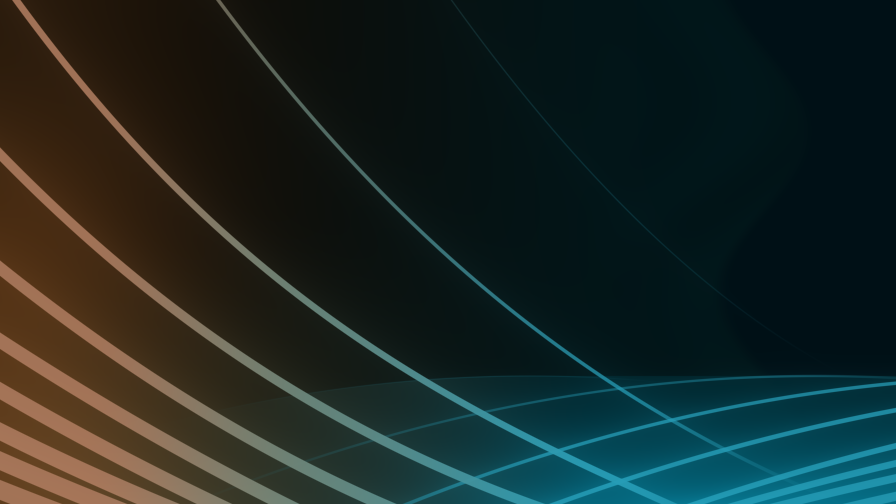
A WebGL 2 fragment shader for this background:

```glsl
#version 300 es
precision highp float;
// Two fans of glowing ribbons over a dark copper-to-teal backdrop.
// Falling ribbons are cubic curves, rising ones are parabolas that meet a horizon;
// each is drawn from its slope-corrected distance, width and soft halo.
uniform vec2 u_resolution;
out vec4 fragColor;

const float HORIZON = 0.254;
const vec3 COPPER = vec3(0.65, 0.46, 0.35);
const vec3 SAGE = vec3(0.43, 0.52, 0.47);
const vec3 AQUA = vec3(0.15, 0.61, 0.71);

// Cubic coefficients, constant term first
const int FALL_COUNT = 10;
const vec4 FALLING[FALL_COUNT] = vec4[](
    vec4(2.695, -2.394, 0.56, 0.0), vec4(1.696, -1.884, 0.679, -0.095),
    vec4(1.045, -1.418, 0.693, -0.164), vec4(0.694, -1.027, 0.418, -0.065),
    vec4(0.468, -0.80, 0.24, 0.0), vec4(0.324, -0.65, 0.133, 0.0),
    vec4(0.225, -0.58, 0.12, 0.0), vec4(0.144, -0.50, 0.13, 0.0),
    vec4(0.086, -0.44, 0.10, 0.0), vec4(0.028, -0.40, 0.10, 0.0));

// Peak position and curvature of each rising arc
const int RISE_COUNT = 8;
const vec2 RISING[RISE_COUNT] = vec2[](
    vec2(1.05, 0.18), vec2(1.62, 0.165), vec2(2.08, 0.157), vec2(2.5, 0.13),
    vec2(2.9, 0.11), vec2(3.25, 0.08), vec2(3.6, 0.061), vec2(3.9, 0.053));

float cubicDistance(vec2 p, vec4 k) {
    float height = k.x + p.x * (k.y + p.x * (k.z + p.x * k.w));
    float slope = k.y + p.x * (2.0 * k.z + 3.0 * k.w * p.x);
    return (p.y - height) / sqrt(1.0 + slope * slope);
}

float arcDistance(vec2 p, vec2 arc) {
    float u = p.x - arc.x;
    float slope = 2.0 * arc.y * u;
    return (p.y - HORIZON + arc.y * u * u) / sqrt(1.0 + slope * slope);
}

float ribbon(float d, float halfWidth, float soft) {
    return 1.0 - smoothstep(halfWidth - soft, halfWidth + soft, abs(d));
}

float halo(float d, float radius) {
    return exp(-abs(d) / radius);
}

vec3 ribbonColor(float x) {
    vec3 c = mix(COPPER, SAGE, smoothstep(0.15, 0.65, x));
    return mix(c, AQUA, smoothstep(0.5, 1.25, x));
}

// Copper glow at the left, deep teal at the right, faint folds between
vec3 backdrop(vec2 p) {
    vec3 c = mix(vec3(0.055, 0.045, 0.025), vec3(0.005, 0.082, 0.095),
                 smoothstep(0.25, 1.35, p.x));
    float lift = mix(1.0, 0.4, smoothstep(0.4, 1.0, p.y));
    c += vec3(0.25, 0.135, 0.045) * lift * exp(-p.x * p.x / 0.13);
    float low = 1.0 - smoothstep(0.0, 0.6, p.y);
    c += vec3(0.09, 0.10, 0.07) * low * exp(-pow((p.x - 0.4) / 0.4, 2.0));
    float fold = 1.515 + 0.085 * cos((p.y - 0.74) * 9.8);
    float inside = 1.0 - smoothstep(-0.02, 0.02, p.x - fold);
    float ripple = sin(22.0 * (p.x - fold) + 3.0 * sin(5.0 * p.y));
    float band = smoothstep(1.1, 1.5, p.x) * inside;
    c += vec3(0.0, 0.006, 0.006) * ripple * band;
    return mix(c, vec3(0.0, 0.062, 0.085), (1.0 - inside) * smoothstep(1.3, 1.45, p.x));
}

// Lit surface below the first arc and the horizon
vec3 addFloor(vec3 base, vec2 p, float soft) {
    float edge = p.x < RISING[0].x ? arcDistance(p, RISING[0]) : p.y - HORIZON;
    float mask = 1.0 - smoothstep(-soft, soft, edge);
    float depth = 1.0 - clamp(p.y / HORIZON, 0.0, 1.0);
    vec3 lit = mix(vec3(0.0, 0.15, 0.18), vec3(0.01, 0.40, 0.49), depth);
    lit = mix(vec3(0.20, 0.32, 0.30), lit, smoothstep(0.5, 1.2, p.x));
    float strength = smoothstep(0.25, 1.4, p.x) * mix(0.75, 1.0, depth);
    return mix(base, lit, mask * strength);
}

void main() {
    vec2 p = gl_FragCoord.xy / u_resolution.y;
    float soft = 0.75 / u_resolution.y;
    vec3 color = addFloor(backdrop(p), p, soft);

    // Rising arcs, wider toward the front
    for (int i = 0; i < RISE_COUNT; i++) {
        float n = float(i);
        float d = arcDistance(p, RISING[i]);
        float side = 1.0 - smoothstep(-0.1, 0.3, p.x - RISING[i].x);
        float alpha = mix(0.2, 0.8, smoothstep(0.0, 2.5, n));
        alpha *= smoothstep(0.3, 1.2, p.x) * side;
        color += AQUA * 0.10 * alpha * halo(d, 0.018);
        color = mix(color, AQUA, alpha * ribbon(d, 0.0012 + 0.0011 * n, soft));
    }

    // Falling ribbons, thinner and dimmer with distance
    vec3 tint = ribbonColor(p.x);
    for (int i = 0; i < FALL_COUNT; i++) {
        float reach = FALLING[i].x;
        float d = cubicDistance(p, FALLING[i]);
        float alpha = 0.95 * (1.0 - smoothstep(1.0, 3.4, reach));
        alpha *= 1.0 - smoothstep(1.2, 1.7, p.x);
        color += tint * 0.07 * alpha * halo(d, 0.035);
        color = mix(color, tint, alpha * ribbon(d, 0.019 * exp(-reach), soft));
    }
    fragColor = vec4(color, 1.0);
}
```
